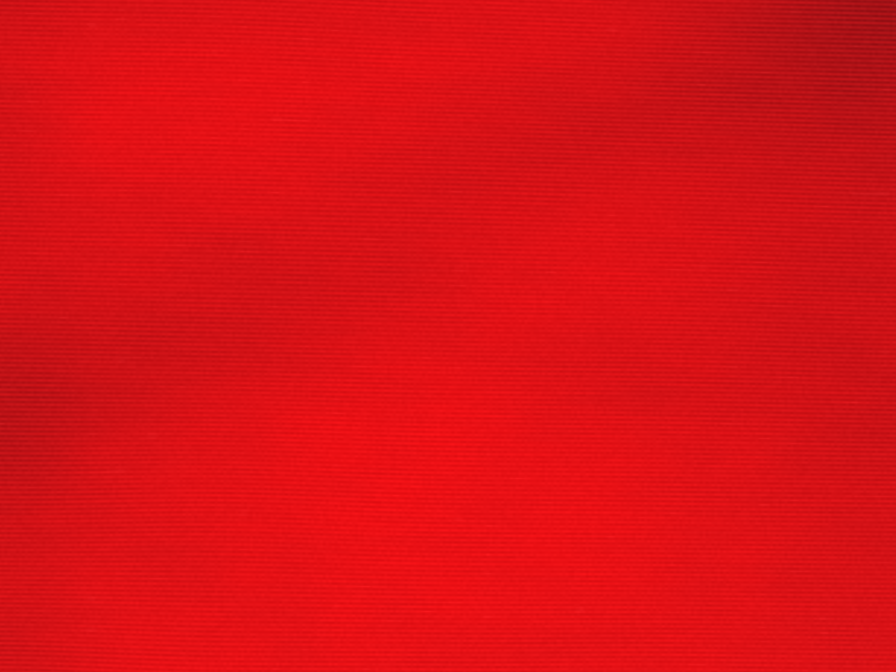
A WebGL 1 fragment shader for this texture:

```glsl
precision highp float;
// Red ribbed cotton: about 138 fine horizontal ribs with soft folds and uneven yarn.
uniform vec2 u_resolution;

float hash(vec2 p) {
  vec3 q = fract(vec3(p.xyx) * 0.1031);
  q += dot(q, q.yzx + 33.33);
  return fract((q.x + q.y) * q.z);
}

float noise(vec2 p) {
  vec2 i = floor(p);
  vec2 f = fract(p);
  f = f * f * (3.0 - 2.0 * f);
  return mix(mix(hash(i), hash(i + vec2(1.0, 0.0)), f.x),
             mix(hash(i + vec2(0.0, 1.0)), hash(i + vec2(1.0, 1.0)), f.x), f.y);
}

// Soft elliptical patch of light or shade
float patchAt(vec2 uv, vec2 centre, vec2 radius) {
  vec2 d = (uv - centre) / radius;
  return exp(-dot(d, d));
}

// Broad lighting across the draped cloth
float foldLight(vec2 uv) {
  float crease = (uv.y - 0.37 - 0.64 * uv.x) / 0.14;
  float light = -0.052 * exp(-crease * crease);
  light -= 0.085 * patchAt(uv, vec2(1.0, 0.93), vec2(0.14, 0.16));
  light -= 0.09 * smoothstep(0.64, 1.0, uv.x) * smoothstep(-0.1, 0.5, uv.y);
  light -= 0.055 * patchAt(uv, vec2(0.0, 0.38), vec2(0.24, 0.17));
  light -= 0.045 * patchAt(uv, vec2(0.7, 0.42), vec2(0.14, 0.11));
  light -= 0.045 * smoothstep(0.14, 0.0, uv.x);
  light -= 0.03 * smoothstep(0.9, 1.0, uv.y);
  light += 0.045 * patchAt(uv, vec2(0.52, 0.25), vec2(0.34, 0.34));
  light += 0.028 * patchAt(uv, vec2(0.27, 0.85), vec2(0.25, 0.16));
  light += 0.035 * (noise(uv * vec2(5.0, 6.0)) - 0.5);
  return light + 0.02 * (noise(uv * vec2(18.0, 22.0) + 7.0) - 0.5);
}

void main() {
  vec2 uv = gl_FragCoord.xy / u_resolution;
  vec2 p = gl_FragCoord.xy / u_resolution.y;

  // Ribs slope gently to the right and waver with the cloth
  float row = 138.0 * (p.y + 0.022 * p.x * (0.3 + uv.y)
            + 0.008 * noise(p * vec2(3.0, 4.0)));
  float pixelRows = 138.0 / u_resolution.y;
  float visible = 1.0 - smoothstep(0.4, 0.9, pixelRows);
  float rib = cos(6.28318 * row) * visible;
  float light = foldLight(uv);
  float ribDepth = 0.010 + 0.030 * noise(vec2(p.x * 16.0, row * 0.4))
                 + 0.12 * max(-light, 0.0);

  // Yarn grain and rare pale slubs run along the ribs
  float grain = noise(vec2(p.x * 230.0, row * 2.0)) - 0.5;
  float streak = noise(vec2(p.x * 14.0, row)) - 0.5;
  float slub = smoothstep(0.92, 1.0, noise(vec2(p.x * 22.0 + 71.0, row + 19.0)));

  float red = 0.871 + light + ribDepth * rib
            + 0.032 * grain + 0.018 * streak + 0.02 * slub;
  float sheen = 0.008 * rib + 0.015 * grain + 0.02 * slub - 0.08 * max(light, 0.0);
  vec3 cloth = vec3(red, 0.068 + sheen, 0.086 + sheen);
  gl_FragColor = vec4(clamp(cloth, 0.0, 1.0), 1.0);
}
```
